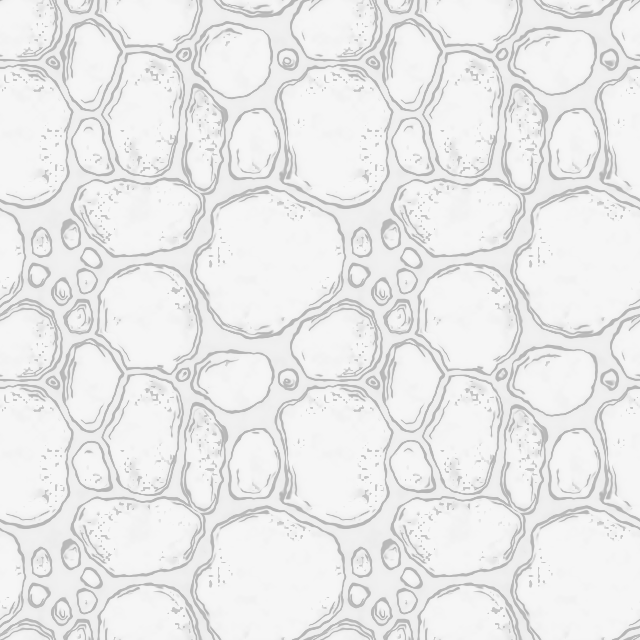
This texture is drawn by a WebGL 2 fragment shader. Its source:

```glsl
#version 300 es
precision highp float;
// Pale plant-tissue pattern: rounded cells with ragged, double-lined grey walls.
uniform vec2 u_resolution;
out vec4 outColor;

const float REPEATS = 2.0;        // tiles across and down
const vec3 PAPER = vec3(0.965);
const vec3 WALL_TINT = vec3(0.945);
const vec3 SMUDGE = vec3(0.84);
const vec3 LINE = vec3(0.715);
const float WALL = 0.011;         // half gap between two cells, in tiles
const float REACH = 0.022;        // how far a cell grows past its ellipse
const float LINE_HALF = 0.0036;
const float STRAND_GAP = 0.011;
const float WARP = 0.05;
const int STRANDS = 3;

// Large cells: centre and radii. The first two merge into one;
// those from VARIED on change size from tile to tile.
const int VARIED = 8;
const vec4 CELLS[] = vec4[](
  vec4(0.43, 0.33, 0.21, 0.125), vec4(0.64, 0.57, 0.062, 0.17),
  vec4(0.04, 0.57, 0.19, 0.225), vec4(0.846, 0.18, 0.235, 0.23),
  vec4(0.47, 0.0, 0.165, 0.19), vec4(0.29, 0.80, 0.10, 0.135),
  vec4(0.807, 0.544, 0.11, 0.10), vec4(0.057, 0.922, 0.135, 0.13),
  vec4(0.45, 0.65, 0.125, 0.20), vec4(0.30, 0.536, 0.07, 0.085),
  vec4(0.73, 0.818, 0.14, 0.094));
// Small cells at wall junctions: centre and radius.
const vec3 PIPS[] = vec3[](
  vec3(0.174, 0.797, 0.024), vec3(0.898, 0.805, 0.028), vec3(0.651, 0.27, 0.035),
  vec3(0.578, 0.83, 0.026), vec3(0.26, 0.0, 0.055));
// Ring of small cells.
const vec2 CLUSTER = vec2(0.20, 0.18);
const float CLUSTER_RADIUS = 0.085;
const int CLUSTER_CELLS = 6;

float hash(vec2 p) {
  return fract(sin(dot(p, vec2(127.1, 311.7))) * 43758.5453);
}

// Value noise that wraps once per tile.
float noise(vec2 p, float freq, float seed) {
  vec2 g = p * freq, i = floor(g), f = g - i;
  f = f * f * (3.0 - 2.0 * f);
  vec2 a = mod(i, freq), b = mod(i + 1.0, freq);
  return mix(mix(hash(a + seed), hash(vec2(b.x, a.y) + seed), f.x),
             mix(hash(vec2(a.x, b.y) + seed), hash(b + seed), f.x), f.y);
}

float fbm(vec2 p, float freq, float seed) {
  return 0.55 * noise(p, freq, seed) + 0.3 * noise(p, freq * 2.0, seed + 3.0)
       + 0.15 * noise(p, freq * 4.0, seed + 7.0);
}

float ellipse(vec2 q, vec2 r) {
  float k = length(q / r);
  return k * (k - 1.0) / max(length(q / (r * r)), 1e-4);
}

// Keeps the two smallest distances.
void addCell(inout vec2 nearest, float d) {
  nearest.y = min(nearest.y, max(nearest.x, d));
  nearest.x = min(nearest.x, d);
}

float smoothMin(float a, float b, float k) {
  float h = max(k - abs(a - b), 0.0) / k;
  return min(a, b) - h * h * k * 0.25;
}

// Depth inside the closest cell, measured from the middle of its wall.
float cellDepth(vec2 p) {
  vec2 nearest = vec2(1e3);
  for (int i = 0; i < CELLS.length(); i++) {
    vec2 q = p - CELLS[i].xy, tile = floor(q + 0.5), r = CELLS[i].zw;
    vec2 id = mod(tile, REPEATS) + float(i) * 5.0;
    if (i >= VARIED) r *= 0.88 + 0.3 * vec2(hash(id), hash(id + 41.0));
    float d = ellipse(q - tile, r);
    if (i < 2) nearest.x = min(nearest.x, d);
    else addCell(nearest, d);
  }
  for (int i = 0; i < PIPS.length(); i++) {
    vec2 q = p - PIPS[i].xy;
    addCell(nearest, length(q - floor(q + 0.5)) - PIPS[i].z);
  }
  for (int i = 0; i < CLUSTER_CELLS; i++) {
    float k = float(i), angle = 6.28319 * (k + 0.5 * hash(vec2(k, 2.0))) / float(CLUSTER_CELLS);
    vec2 q = p - CLUSTER - CLUSTER_RADIUS * vec2(cos(angle), 1.2 * sin(angle));
    vec2 r = vec2(0.025, 0.035) + 0.025 * hash(vec2(k, 9.0));
    addCell(nearest, ellipse(q - floor(q + 0.5), r));
  }
  return smoothMin(0.5 * (nearest.y - nearest.x), REACH - nearest.x, 0.025);
}

void main() {
  vec2 p = gl_FragCoord.xy / u_resolution * REPEATS;
  float pixel = REPEATS / min(u_resolution.x, u_resolution.y);
  vec2 warp = vec2(fbm(p, 7.0, 11.0), fbm(p, 7.0, 23.0)) - 0.5;
  float depth = cellDepth(p + WARP * warp);

  // Cloudy smudges and fine grains, mostly near the walls
  float rim = smoothstep(0.012, 0.035, depth) * (1.0 - smoothstep(0.06, 0.12, depth));
  float patches = rim * smoothstep(0.48, 0.72, fbm(p, 9.0, 31.0));
  float cloud = smoothstep(0.5, 0.85, fbm(p, 24.0, 37.0));
  vec3 color = mix(WALL_TINT, PAPER, smoothstep(0.0, 0.02, depth));
  color = mix(color, SMUDGE, 0.6 * patches * cloud + 0.12 * cloud);
  float grain = smoothstep(0.68, 0.82, noise(p, 120.0, 43.0));
  color = mix(color, LINE, 0.75 * grain * smoothstep(0.25, 0.7, patches));

  // Ragged wall lines, the inner strands broken
  for (int s = 0; s < STRANDS; s++) {
    float k = float(s), seed = 53.0 + 13.0 * k;
    float level = WALL + k * STRAND_GAP + 0.012 * (fbm(p, 18.0, seed) - 0.5)
                + 0.004 * (noise(p, 72.0, seed) - 0.5);
    float away = abs(depth - level);
    float present = s == 0 ? 1.0 : smoothstep(0.0, 0.06, fbm(p, 10.0, seed + 5.0) - 0.42 - 0.08 * k);
    float halfWidth = LINE_HALF * (0.65 + 0.7 * noise(p, 30.0, seed + 9.0)) / (1.0 + 0.35 * k);
    color = mix(color, SMUDGE, 0.3 * present * exp(-away / 0.008));
    color = mix(color, LINE, present * (1.0 - smoothstep(halfWidth - 0.5 * pixel, halfWidth + 0.5 * pixel, away)));
  }
  outColor = vec4(color, 1.0);
}
```
